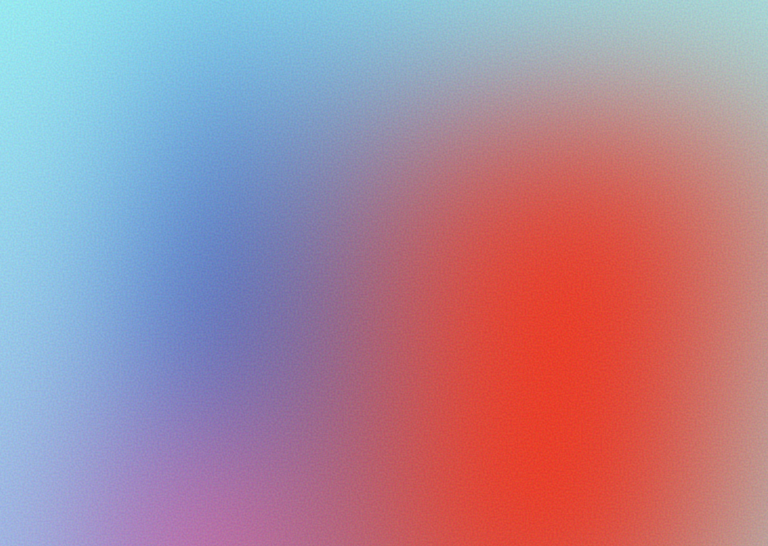
A Shadertoy shader for this background:

```glsl
const vec3 SKY_TOP    = vec3(0.60, 0.92, 0.94);
const vec3 SKY_BOTTOM = vec3(0.62, 0.75, 0.91);
const vec3 SKY_RIGHT  = vec3(0.65, 0.88, 0.88);
const vec3 BLUE       = vec3(0.25, 0.48, 0.83);
const vec3 VIOLET     = vec3(0.80, 0.44, 0.70);
const vec3 RED        = vec3(0.91, 0.25, 0.17);

// Glow centres and radii, as fractions of the canvas
const vec2  BLUE_CENTER   = vec2(0.32, 0.35);
const float BLUE_LEFT     = 0.20;
const float BLUE_RIGHT    = 0.42;
const float BLUE_HEIGHT   = 0.60;
const float BLUE_AMOUNT   = 0.90;
const vec2  VIOLET_CENTER = vec2(0.27, -0.05);
const vec2  VIOLET_RADIUS = vec2(0.20, 0.33);
const float VIOLET_AMOUNT = 0.72;
const vec2  RED_CENTER    = vec2(0.72, 0.27);
const vec2  RED_RADIUS    = vec2(0.32, 0.57);
const float RED_TILT      = 0.08;
const float RED_FALLOFF   = 3.5;

const float GRAIN_CELLS  = 260.0;
const float GRAIN_AMOUNT = 0.065;
const float TAU = 6.2831853;

vec2 gradientAt(vec2 cell) {
    vec3 p = fract(cell.xyx * vec3(0.1031, 0.1030, 0.0973));
    p += dot(p, p.yzx + 33.33);
    float angle = TAU * fract((p.x + p.y) * p.z);
    return vec2(cos(angle), sin(angle));
}

float gradientNoise(vec2 p) {
    vec2 cell = floor(p);
    vec2 f = fract(p);
    vec2 w = f * f * f * (f * (f * 6.0 - 15.0) + 10.0);
    vec2 e = vec2(1.0, 0.0);
    float bottom = mix(dot(gradientAt(cell), f),
                       dot(gradientAt(cell + e), f - e), w.x);
    float top = mix(dot(gradientAt(cell + e.yx), f - e.yx),
                    dot(gradientAt(cell + e.xx), f - e.xx), w.x);
    return mix(bottom, top, w.y);
}

float glow(vec2 offset, vec2 radius) {
    vec2 d = offset / radius;
    return exp(-dot(d, d));
}

// Tall glow with a flat core and a faster fade at its top
float redGlow(vec2 uv) {
    vec2 d = uv - RED_CENTER;
    d.x -= RED_TILT * d.y;
    d = abs(d) / RED_RADIUS;
    return exp(-d.x * d.x - pow(d.y, RED_FALLOFF));
}

vec3 grain(vec2 p) {
    return vec3(gradientNoise(p),
                gradientNoise(p + vec2(417.3, 91.7)),
                gradientNoise(p + vec2(153.6, 628.4)));
}

void mainImage(out vec4 fragColor, in vec2 fragCoord) {
    vec2 uv = fragCoord / iResolution.xy;

    // Pale backdrop
    vec3 color = mix(SKY_BOTTOM, SKY_TOP, uv.y);
    color = mix(color, SKY_RIGHT, smoothstep(0.3, 1.0, uv.x));

    // Soft glows, back to front
    vec2 blueOffset = uv - BLUE_CENTER;
    float blueWidth = blueOffset.x < 0.0 ? BLUE_LEFT : BLUE_RIGHT;
    color = mix(color, BLUE, BLUE_AMOUNT * glow(blueOffset, vec2(blueWidth, BLUE_HEIGHT)));
    color = mix(color, VIOLET, VIOLET_AMOUNT * glow(uv - VIOLET_CENTER, VIOLET_RADIUS));
    color = mix(color, RED, redGlow(uv));

    // Fine coloured grain
    color += GRAIN_AMOUNT * grain(fragCoord / iResolution.y * GRAIN_CELLS);

    fragColor = vec4(clamp(color, 0.0, 1.0), 1.0);
}
```
